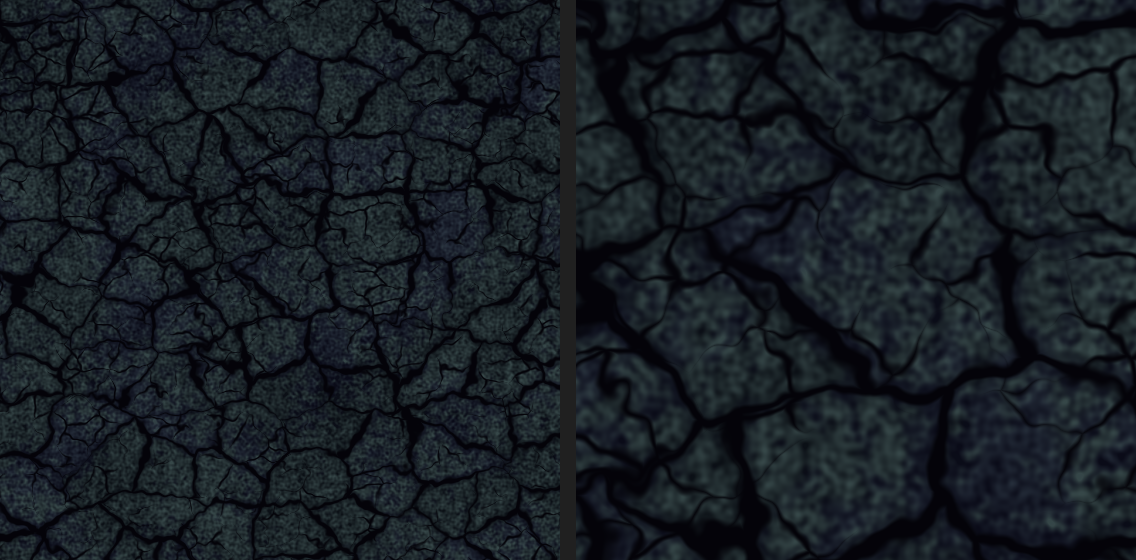
Left: the whole. Right: its middle third, enlarged.
Reproduce this texture procedurally as a WebGL 1 fragment shader.

```glsl
precision highp float;
uniform vec2 u_resolution;

#define PLATES 8.4
#define SHARDS 18.0
#define FLATTEN 1.32
#define WARP 0.045
#define PLATE_CRACK 0.0034
#define SHARD_CRACK 0.0024
#define SOFTNESS 0.0022
#define HALO 0.010
#define GRAIN 165.0
#define GRAIN_CONTRAST 0.85
#define INDIGO_SHARE 0.75

const vec3 CRACK = vec3(0.014, 0.012, 0.034);
const vec3 SLATE_DARK = vec3(0.045, 0.064, 0.085);
const vec3 SLATE_LIGHT = vec3(0.196, 0.258, 0.264);
const vec3 INDIGO_DARK = vec3(0.038, 0.038, 0.098);
const vec3 INDIGO_LIGHT = vec3(0.130, 0.155, 0.220);

vec2 hash2(vec2 p) {
  p = vec2(dot(p, vec2(127.1, 311.7)), dot(p, vec2(269.5, 183.3)));
  return fract(sin(p) * 43758.547);
}

// Gradient noise, roughly -0.7 to 0.7
float noise(vec2 p) {
  vec2 i = floor(p), f = fract(p);
  vec2 u = f * f * f * (f * (f * 6.0 - 15.0) + 10.0);
  vec2 x = vec2(1.0, 0.0);
  float a = dot(hash2(i) * 2.0 - 1.0, f);
  float b = dot(hash2(i + x) * 2.0 - 1.0, f - x);
  float c = dot(hash2(i + x.yx) * 2.0 - 1.0, f - x.yx);
  float d = dot(hash2(i + 1.0) * 2.0 - 1.0, f - 1.0);
  return mix(mix(a, b, u.x), mix(c, d, u.x), u.y);
}

float fbm(vec2 p) {
  float sum = 0.0, amplitude = 0.6;
  for (int i = 0; i < 4; i++) {
    sum += amplitude * noise(p);
    p = mat2(1.6, 1.2, -1.2, 1.6) * p + 7.3;
    amplitude *= 0.5;
  }
  return sum;
}

// Voronoi: x = distance to the nearest cell border, y = random value of the cell
vec2 voronoi(vec2 p) {
  vec2 cell = floor(p), f = fract(p);
  vec2 nearest = vec2(0.0), nearestCell = vec2(0.0);
  float best = 8.0;
  for (int y = -1; y <= 1; y++) {
    for (int x = -1; x <= 1; x++) {
      vec2 g = vec2(float(x), float(y));
      vec2 r = g + hash2(cell + g) - f;
      if (dot(r, r) < best) {
        best = dot(r, r);
        nearest = r;
        nearestCell = g;
      }
    }
  }
  float border = 8.0;
  for (int y = -2; y <= 2; y++) {
    for (int x = -2; x <= 2; x++) {
      vec2 g = nearestCell + vec2(float(x), float(y));
      vec2 r = g + hash2(cell + g) - f;
      vec2 gap = r - nearest;
      if (dot(gap, gap) > 0.0001)
        border = min(border, dot(0.5 * (nearest + r), normalize(gap)));
    }
  }
  return vec2(border, hash2(cell + nearestCell + 31.0).x);
}

void main() {
  vec2 uv = gl_FragCoord.xy / min(u_resolution.x, u_resolution.y);

  // Bend the borders into ragged fractures
  vec2 bend = vec2(fbm(uv * 12.0), fbm(uv * 12.0 + 40.0));
  vec2 fray = vec2(noise(uv * 50.0 + 9.0), noise(uv * 50.0 + 70.0));
  vec2 p = uv + WARP * bend + 0.009 * fray;

  // Wide cracks between plates, thin broken ones within them
  vec2 plate = voronoi(p * PLATES * vec2(1.0, FLATTEN));
  vec2 shard = voronoi((p + 0.014 * bend.yx) * SHARDS * vec2(1.0, FLATTEN) + 5.0);
  float plateGap = plate.x / (PLATES * 1.15);
  float shardGap = shard.x / (SHARDS * 1.15);
  float plateWidth = PLATE_CRACK * (1.0 + 2.4 * noise(uv * 10.0 + 3.0));
  float broken = noise(uv * 4.0 + 21.0) + 1.1 * noise(uv * 19.0 + 50.0);
  float shardWidth = mix(-SOFTNESS, SHARD_CRACK, smoothstep(-0.3, 0.3, broken));
  float plateFace = smoothstep(plateWidth - SOFTNESS, plateWidth + SOFTNESS, plateGap);
  float shardFace = smoothstep(shardWidth - SOFTNESS, shardWidth + SOFTNESS, shardGap);

  // Mottled stone: blotches, grain and faint upright streaks
  float grain = noise(uv * GRAIN) + 0.7 * noise(uv * GRAIN * 0.47 + 13.0);
  float blotch = fbm(uv * 14.0 + 60.0) + 0.6 * noise(uv * 5.0 + 15.0);
  float streak = noise(uv * vec2(75.0, 14.0) + 33.0);
  float tone = 0.52 + GRAIN_CONTRAST * grain + 0.55 * blotch + 0.25 * streak;
  tone += 0.18 * (plate.y - 0.5);
  tone *= mix(0.5, 1.0, smoothstep(0.0, HALO, plateGap - plateWidth));
  tone = clamp(tone, 0.0, 1.1);

  // Indigo stains, strongest where the stone is dark
  float stain = fbm(uv * 6.0 + 90.0) + 0.4 * noise(uv * 60.0) + 0.25 * (plate.y - 0.5);
  float indigo = INDIGO_SHARE * smoothstep(-0.1, 0.3, stain + 0.3 * (0.45 - tone));
  vec3 slate = mix(SLATE_DARK, SLATE_LIGHT, tone);
  vec3 stained = mix(INDIGO_DARK, INDIGO_LIGHT, tone);
  vec3 stone = mix(slate, stained, indigo);

  gl_FragColor = vec4(mix(CRACK, stone, plateFace * shardFace), 1.0);
}
```
